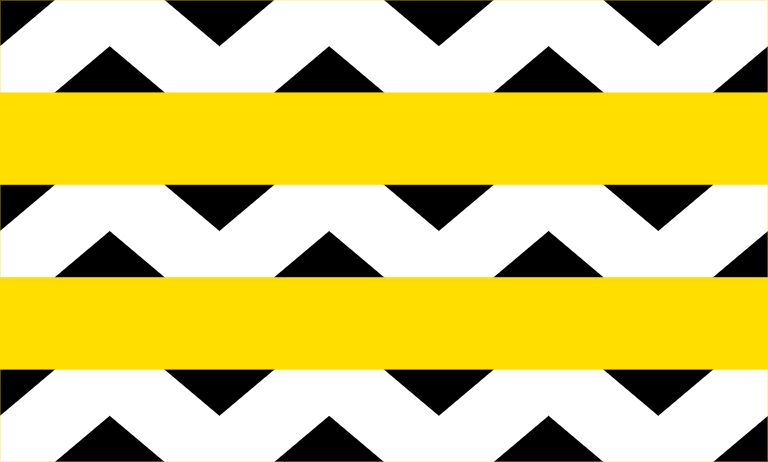
Reproduce this pattern procedurally as a Shadertoy shader.

```glsl
// White chevron bands on black, alternating with plain yellow stripes

const float BANDS = 5.0;            // equal bands from bottom to top
const float CHEVRONS = 3.5;         // zigzag periods across the canvas
const float ZIGZAG_WIDTH = 1.0;     // vertical thickness, in band heights
const float ZIGZAG_RISE = 1.0;      // low point to high point, in band heights
const float FRAME_WIDTH = 0.0007;   // hairline edge, in canvas heights
const vec3 WHITE = vec3(1.0);
const vec3 BLACK = vec3(0.0);
const vec3 YELLOW = vec3(1.0, 0.87, 0.0);

// Share of a pixel inside a shape, from a distance that is positive inside
float coverage(float inside, float pixel) {
    return clamp(inside / pixel + 0.5, 0.0, 1.0);
}

// Distance into the zigzag; p.y is measured from the middle of its band
float zigzagInside(vec2 p, float period, float band) {
    float fromLow = abs(p.x - period * round(p.x / period));
    float slope = 2.0 * ZIGZAG_RISE * band / period;
    float centre = slope * fromLow - 0.5 * ZIGZAG_RISE * band;
    float vertical = 0.5 * ZIGZAG_WIDTH * band - abs(p.y - centre);
    return vertical / sqrt(1.0 + slope * slope);
}

void mainImage(out vec4 fragColor, in vec2 fragCoord) {
    // Canvas height is one unit
    float pixel = 1.0 / iResolution.y;
    vec2 size = iResolution.xy * pixel;
    vec2 p = fragCoord * pixel;
    float band = 1.0 / BANDS;

    // Repeat every second band, centred on the zigzag
    float y = p.y - 0.5 * band;
    y -= 2.0 * band * round(y / (2.0 * band));

    // Zigzag, then stripes over it
    float zigzag = zigzagInside(vec2(p.x, y), size.x / CHEVRONS, band);
    vec3 color = mix(BLACK, WHITE, coverage(zigzag, pixel));
    color = mix(color, YELLOW, coverage(abs(y) - 0.5 * band, pixel));

    // Faint hairline around the canvas
    vec2 edge = min(p, size - p);
    float frame = FRAME_WIDTH - min(edge.x, edge.y);
    color = mix(color, YELLOW, coverage(frame, pixel));

    fragColor = vec4(color, 1.0);
}
```
